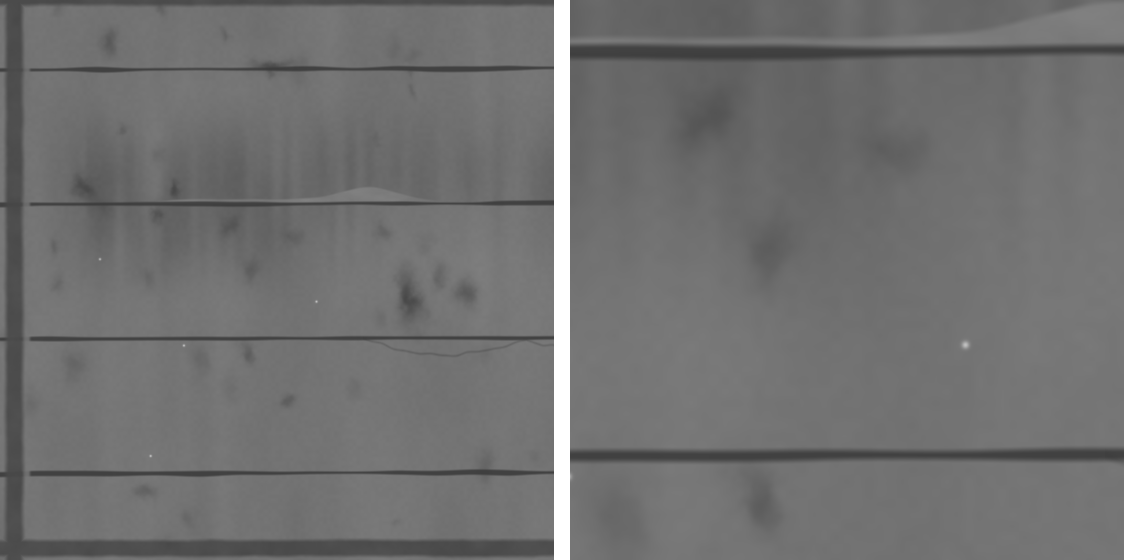
Left: the whole. Right: its middle third, enlarged.
Write a Shadertoy shader that draws this texture.

```glsl
// Weathered grey board panel: thin seams, wide frame joints, stains, streaks and a chipped edge.

const float JOINT_GREY = 0.29;
const float SEAM_GREY = 0.22;
const float BOARD_GREY = 0.452;
const float CHIP_GREY = 0.54;
const float FIRST_SEAM = 0.155;
const float BOARD_HEIGHT = 0.2405;
const float CHIPPED_SEAM = FIRST_SEAM + 2.0 * BOARD_HEIGHT;

float hash(vec2 p) {
    vec3 q = fract(p.xyx * 0.1031);
    q += dot(q, q.yzx + 33.33);
    return fract((q.x + q.y) * q.z);
}

float noise(vec2 p) {
    vec2 i = floor(p), f = fract(p);
    f = f * f * (3.0 - 2.0 * f);
    float low = mix(hash(i), hash(i + vec2(1, 0)), f.x);
    float high = mix(hash(i + vec2(0, 1)), hash(i + vec2(1, 1)), f.x);
    return mix(low, high, f.y);
}

float fbm(vec2 p) {
    float sum = 0.0, amp = 0.5;
    for (int i = 0; i < 4; i++) {
        sum += amp * noise(p);
        p = p * 2.03 + 17.3;
        amp *= 0.5;
    }
    return sum;
}

// Soft-edged band of the given half width around zero
float band(float d, float halfWidth, float soft) {
    return 1.0 - smoothstep(halfWidth - soft, halfWidth + soft, abs(d));
}

float blob(vec2 p, vec2 center, vec2 radius) {
    vec2 d = (p - center) / radius;
    return exp(-dot(d, d));
}

// Many faint smudges and a few strong ones
float smudges(vec2 p) {
    float sum = 0.0;
    for (int i = 0; i < 46; i++) {
        float k = float(i);
        vec2 center = vec2(hash(vec2(k, 3.1)), hash(vec2(k, 8.7)));
        float size = mix(0.007, 0.019, hash(vec2(k, 15.3)));
        float stretch = mix(0.7, 1.9, hash(vec2(k, 21.9)));
        float strength = mix(0.03, 0.11, pow(hash(vec2(k, 33.5)), 2.0));
        sum += strength * blob(p, center, vec2(size, size * stretch));
    }
    return sum;
}

// Vertical run marks, strongest on both sides of the chipped seam
float streaks(vec2 p) {
    float runs = 0.6 * noise(vec2(p.x * 24.0, p.y * 2.5)) + 0.4 * noise(vec2(p.x * 60.0, p.y * 4.0 + 9.0));
    float d = p.y - CHIPPED_SEAM;
    float reach = d > 0.0 ? 1.0 - smoothstep(0.03, 0.22, d) : 1.0 - smoothstep(0.0, 0.2, -d);
    float below = step(d, 0.0);
    float side = smoothstep(0.06, 0.2, p.x) * (1.0 - mix(0.35, 0.9, below) * smoothstep(0.55, 0.72, p.x));
    return reach * side * smoothstep(0.15, 0.85, runs);
}

// Seam with uneven thickness, broken just beside the upright joint
float seam(vec2 p, float soft) {
    float row = floor((p.y - FIRST_SEAM) / BOARD_HEIGHT + 0.5);
    float center = FIRST_SEAM + row * BOARD_HEIGHT + 0.003 * (p.x - 0.5);
    center += 0.002 * (noise(vec2(p.x * 14.0, row * 7.0)) - 0.5);
    float thick = 0.0019 + 0.0032 * pow(noise(vec2(p.x * 11.0, row * 5.0 + 2.0)), 2.0);
    float gap = band(p.x - 0.047, 0.007, 0.004);
    float inside = step(-0.5, row) * step(row, 3.5);
    return inside * (1.0 - 0.85 * gap) * band(p.y - center, thick, soft);
}

// Pale splintered sliver lying on the seam
float chip(vec2 p, float soft) {
    float tail = smoothstep(0.2, 0.34, p.x) * (1.0 - smoothstep(0.72, 0.88, p.x));
    float peak = exp(-pow((p.x - 0.66) / 0.065, 2.0));
    float height = tail * (0.006 + 0.004 * noise(vec2(p.x * 22.0, 4.0))) + 0.023 * peak;
    float y = p.y - CHIPPED_SEAM + 0.018 - 0.0145;
    return tail * smoothstep(-soft, soft, y - 0.003) * (1.0 - smoothstep(height - soft, height + soft, y - 0.003));
}

// Fine sagging crack under the second seam
float crack(vec2 p, float soft) {
    float sag = 0.03 * abs(sin(3.1416 * (p.x - 0.655) / 0.295));
    float y = FIRST_SEAM + BOARD_HEIGHT - sag + 0.007 * (noise(vec2(p.x * 45.0, 1.0)) - 0.5);
    return step(0.655, p.x) * band(p.y - y, 0.0018, soft);
}

void mainImage(out vec4 fragColor, in vec2 fragCoord) {
    vec2 uv = fragCoord / iResolution.xy;
    float soft = max(0.0025, 1.0 / iResolution.y);
    vec2 warp = vec2(fbm(uv * 38.0), fbm(uv * 38.0 + 51.0)) - 0.47;
    vec2 stainUv = uv + 0.028 * warp;

    // Board surface
    float grey = BOARD_GREY + 0.05 * (fbm(uv * vec2(9.0, 5.0)) - 0.47);
    grey += 0.012 * (noise(uv * 150.0) - 0.5) + 0.02 * (noise(vec2(uv.x * 30.0, uv.y * 1.5)) - 0.5);
    grey += 0.03 * blob(uv, vec2(0.82, 0.52), vec2(0.2, 0.11));
    grey -= 0.085 * streaks(uv) + smudges(stainUv);

    // Large stains
    grey -= 0.16 * blob(stainUv, vec2(0.738, 0.47), vec2(0.017, 0.042));
    grey -= 0.12 * blob(stainUv, vec2(0.842, 0.477), vec2(0.02, 0.024));
    grey -= 0.15 * blob(stainUv, vec2(0.49, 0.882), vec2(0.03, 0.012));

    // Seams, crack and chipped edge
    grey -= 0.07 * crack(uv, soft);
    grey = mix(grey, CHIP_GREY - 0.1 * fbm(uv * vec2(20.0, 50.0)), 0.85 * chip(uv, soft));
    grey = mix(grey, SEAM_GREY, 0.85 * seam(uv, soft));

    // Frame joints along the left, bottom and top
    float wobble = 0.004 * (fbm(uv * 24.0) - 0.47);
    float joint = band(uv.x - 0.026 + wobble, 0.0155, 0.006);
    joint = max(joint, band(uv.y - 0.021 + wobble, 0.0145, 0.005));
    joint = max(joint, smoothstep(0.985, 0.996, uv.y + wobble));
    grey = mix(grey, JOINT_GREY + 0.05 * (fbm(uv * 30.0) - 0.47), 0.93 * joint);

    // Bright specks
    for (int i = 0; i < 4; i++) {
        vec2 center = vec2(0.15 + 0.45 * hash(vec2(float(i), 71.0)), 0.6 * hash(vec2(float(i), 92.0)));
        grey += 0.3 * blob(uv, center, vec2(0.0022));
    }

    fragColor = vec4(vec3(clamp(grey, 0.0, 1.0)), 1.0);
}
```
